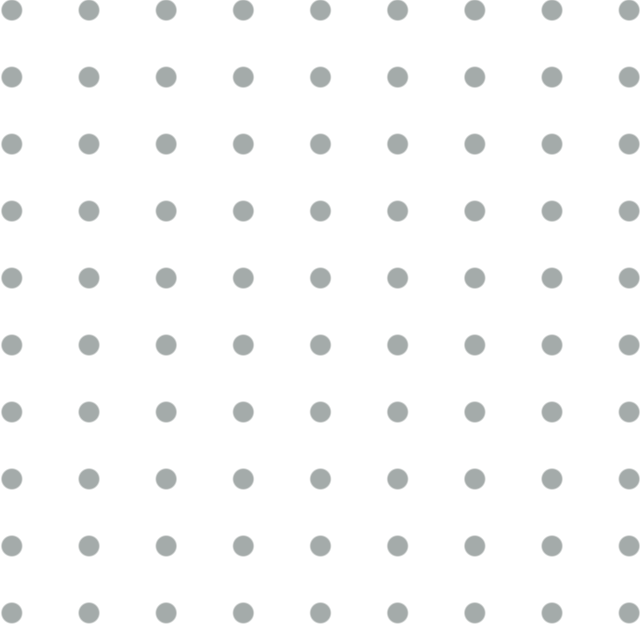
Give the GLSL for this pattern, as a Shadertoy shader.

```glsl
// Signed distance to the nearest dot of a 9 by 10 grid, in canvas widths
float dotGrid(vec2 uv) {
    vec2 pitch = vec2(0.12057, 0.10734);
    vec2 cell = (uv - vec2(0.0185, 0.0177)) / pitch;
    vec2 offset = (cell - round(cell)) * pitch;
    offset.y *= iResolution.y / iResolution.x;
    return length(offset) - 0.0161;
}

void mainImage(out vec4 fragColor, in vec2 fragCoord) {
    float dist = dotGrid(fragCoord / iResolution.xy);

    // Slightly soft rim, never thinner than a pixel
    float softness = max(0.0019, 0.7 / iResolution.x);
    float ink = 1.0 - smoothstep(-softness, softness, dist);

    vec3 paper = vec3(1.0);
    vec3 gray = vec3(0.645, 0.67, 0.665);
    fragColor = vec4(mix(paper, gray, ink), 1.0);
}
```
